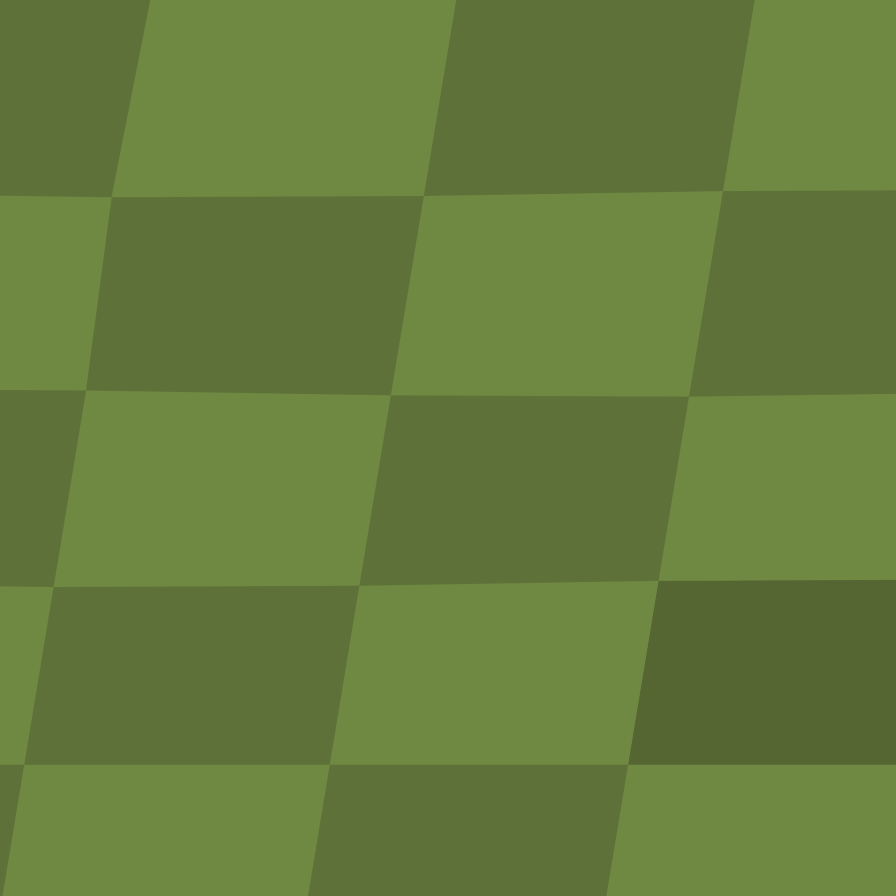
Reproduce this pattern procedurally as a WebGL 1 fragment shader.

```glsl
precision highp float;

uniform vec2 u_resolution;

const float PI = 3.14159265;

const vec3 LIGHT_GREEN = vec3(0.435, 0.533, 0.259);
const vec3 DARK_GREEN = vec3(0.369, 0.443, 0.220);
const vec3 DEEP_GREEN = vec3(0.333, 0.400, 0.200);

const float COLUMN_PITCH = 0.337;
const float COLUMN_START = 0.3438;
const float COLUMN_LEAN = 0.1654;    // sideways shift per unit of height
const float COLUMN_SWAY = 0.0040;    // leftward shift of every other column

const float ROW_START = 0.1465;
const float ROW_PITCH = 0.1975;
const float ROW_GROWTH = 0.005;      // rows get taller towards the top
const float ROW_WOBBLE = 0.0045;

const vec2 SLIPPED_CORNER = vec2(-1.0, 3.0);
const float SLIP = -0.0075;
const vec2 DEEP_CELL = vec2(1.0, 0.0);

// Rate of height per row, which grows with height.
float rowHeight(float y) {
  float root = ROW_PITCH * ROW_PITCH + 4.0 * ROW_GROWTH * (y - ROW_START);
  return sqrt(max(root, 0.0001));
}

float rowAt(float y) {
  return (rowHeight(y) - ROW_PITCH) / (2.0 * ROW_GROWTH);
}

// Height offset of one grid corner; neighbouring rows tilt opposite ways.
float cornerWobble(float column, float row) {
  float phase = PI * (row - 1.0) + 0.65 * cos(PI * row);
  return ROW_WOBBLE * clamp(row, 0.0, 1.0) * sin(1.3 * column + phase);
}

// Straight edges between the wobbling corners.
float edgeWobble(float column, float row) {
  float left = floor(column);
  return mix(cornerWobble(left, row), cornerWobble(left + 1.0, row), column - left);
}

// Smoothed square wave: +1 in even cells, -1 in odd ones.
float stripe(float cell, float size, float pixel) {
  float side = 1.0 - 2.0 * mod(floor(cell), 2.0);
  float edgeDistance = (0.5 - abs(fract(cell) - 0.5)) * size;
  return side * clamp(2.0 * edgeDistance / pixel, 0.0, 1.0);
}

void main() {
  float pixel = 1.0 / min(u_resolution.x, u_resolution.y);
  vec2 p = gl_FragCoord.xy * pixel;

  // Leaning columns
  float column = (p.x - COLUMN_START - COLUMN_LEAN * p.y) / COLUMN_PITCH;
  float row = rowAt(p.y);
  vec2 slipReach = max(1.0 - abs(vec2(column, row) - SLIPPED_CORNER), 0.0);
  float sway = 0.5 * COLUMN_SWAY * (1.0 - cos(PI * column));
  column += (sway - SLIP * slipReach.x * slipReach.y) / COLUMN_PITCH;

  // Uneven rows
  float y = p.y - edgeWobble(column, floor(row + 0.5));
  row = rowAt(y);

  // Checker colours
  float checker = stripe(column, COLUMN_PITCH, pixel) * stripe(row, rowHeight(y), pixel);
  vec2 cellOffset = abs(floor(vec2(column, row)) - DEEP_CELL);
  float deep = 1.0 - step(0.5, max(cellOffset.x, cellOffset.y));
  vec3 dark = mix(DARK_GREEN, DEEP_GREEN, deep);
  gl_FragColor = vec4(mix(dark, LIGHT_GREEN, 0.5 + 0.5 * checker), 1.0);
}
```
